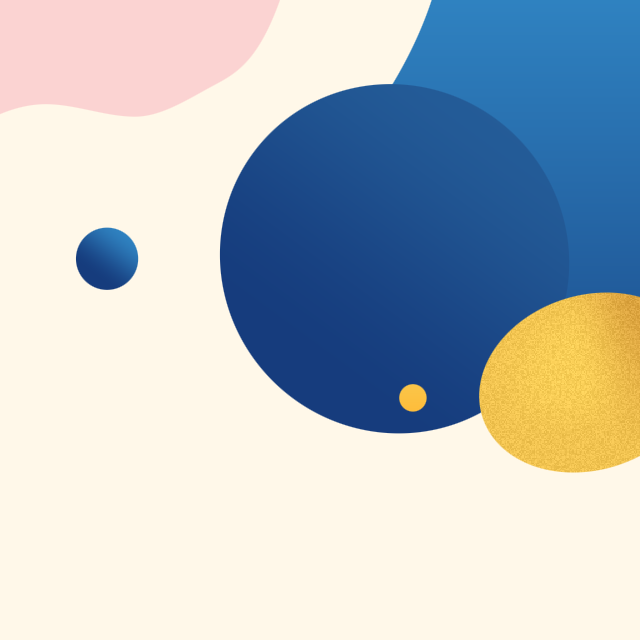
Reproduce this background procedurally as a WebGL 2 fragment shader.

```glsl
#version 300 es
precision highp float;
// Flat abstract composition: cream ground, pink wave, blue discs and a grainy gold oval.

#define DISC_CENTER vec2(0.6165, 0.5957)
#define DISC_RADIUS 0.2728
#define BALL_CENTER vec2(0.1673, 0.5957)
#define BALL_RADIUS 0.0486
#define DOT_CENTER vec2(0.6452, 0.3783)
#define DOT_RADIUS 0.0214
#define GOLD_CENTER vec2(0.9219, 0.4023)
#define GOLD_RADII vec2(0.1732, 0.1390)
#define GOLD_TILT 0.122
#define GRAIN_CELLS 512.0
#define GRAIN_AMOUNT 0.09

uniform vec2 u_resolution;
out vec4 fragColor;

const vec3 CREAM = vec3(1.0, 0.973, 0.912);
const vec3 PINK = vec3(0.986, 0.826, 0.822);
const vec3 SKY = vec3(0.185, 0.51, 0.755);
const vec3 OCEAN = vec3(0.13, 0.36, 0.61);
const vec3 STEEL = vec3(0.14, 0.36, 0.595);
const vec3 NAVY = vec3(0.085, 0.235, 0.49);
const vec3 GOLD = vec3(0.972, 0.805, 0.335);
const vec3 BRONZE = vec3(0.865, 0.645, 0.25);
const vec3 AMBER = vec3(0.995, 0.735, 0.225);

float hash(vec2 p) {
    vec3 q = fract(vec3(p.xyx) * 0.1031);
    q += dot(q, q.yzx + 33.33);
    return fract((q.x + q.y) * q.z);
}

// Antialiased coverage; the inside of a shape is negative
float cover(float d) {
    return clamp(0.5 - d / max(fwidth(d), 1e-5), 0.0, 1.0);
}

// Cubic through two knots, each given as (x, y, slope)
float hermite(float x, vec3 a, vec3 b) {
    float w = b.x - a.x;
    float t = clamp((x - a.x) / w, 0.0, 1.0);
    float s = 1.0 - t;
    return mix(a.y, b.y, t * t * (3.0 - 2.0 * t)) + w * t * s * (a.z * s - b.z * t);
}

// Lower outline of the pink wave
float waveHeight(float x) {
    vec3 start = vec3(0.0, 0.8216, 0.42);
    vec3 crest = vec3(0.0716, 0.8372, 0.0);
    vec3 dip = vec3(0.211, 0.8177, 0.0);
    vec3 rise = vec3(0.3255, 0.862, 0.55);
    vec3 end = vec3(0.4375, 1.0, 2.8);
    if (x < crest.x) return hermite(x, start, crest);
    if (x < dip.x) return hermite(x, crest, dip);
    if (x < rise.x) return hermite(x, dip, rise);
    return hermite(x, rise, end);
}

void main() {
    vec2 uv = gl_FragCoord.xy / min(u_resolution.x, u_resolution.y);
    vec3 color = CREAM;

    // Pink wave in the upper left
    color = mix(color, PINK, cover(waveHeight(uv.x) - uv.y));

    // Curved blue field in the upper right
    float depth = 1.0 - uv.y;
    float bend = min(depth, 0.39);
    float edge = 0.6745 - 0.33 * bend - 1.03 * bend * bend;
    vec3 field = mix(SKY, OCEAN, clamp(depth / 0.46, 0.0, 1.0));
    color = mix(color, field, cover(max(edge - uv.x, 0.466 - uv.y)));

    // Large disc, very slightly stretched along the falling diagonal
    vec2 p = (uv - DISC_CENTER) / DISC_RADIUS;
    float disc = length(p) - 1.0 + 0.024 * p.x * p.y;
    float light = smoothstep(-0.75, 1.0, dot(p, vec2(0.55, 0.75)));
    color = mix(color, mix(NAVY, STEEL, light), cover(disc));

    // Small shaded ball
    p = (uv - BALL_CENTER) / BALL_RADIUS;
    light = smoothstep(-0.7, 1.1, dot(p, vec2(0.6, 0.8)));
    color = mix(color, mix(NAVY, SKY, light), cover(length(p) - 1.0));

    // Amber dot
    p = (uv - DOT_CENTER) / DOT_RADIUS;
    vec3 dotColor = mix(AMBER, GOLD, 0.3 + 0.25 * p.y);
    color = mix(color, dotColor, cover(length(p) - 1.0));

    // Tilted gold oval with a metallic sheen and fine grain
    p = uv - GOLD_CENTER;
    p.y -= GOLD_TILT * p.x;
    p /= GOLD_RADII;
    float shade = 0.8 * smoothstep(-0.1, 0.55, p.x + 0.15 * p.y)
                * smoothstep(-1.15, 0.5, p.y - 0.3 * p.x);
    shade += 0.25 * smoothstep(0.2, 0.9, length(p + vec2(0.1, -0.2)));
    float grain = hash(floor(uv * GRAIN_CELLS)) - 0.5;
    vec3 gold = mix(GOLD, BRONZE, clamp(shade, 0.0, 1.0)) + GRAIN_AMOUNT * grain;
    color = mix(color, gold, cover(length(p) - 1.0));

    fragColor = vec4(color, 1.0);
}
```
